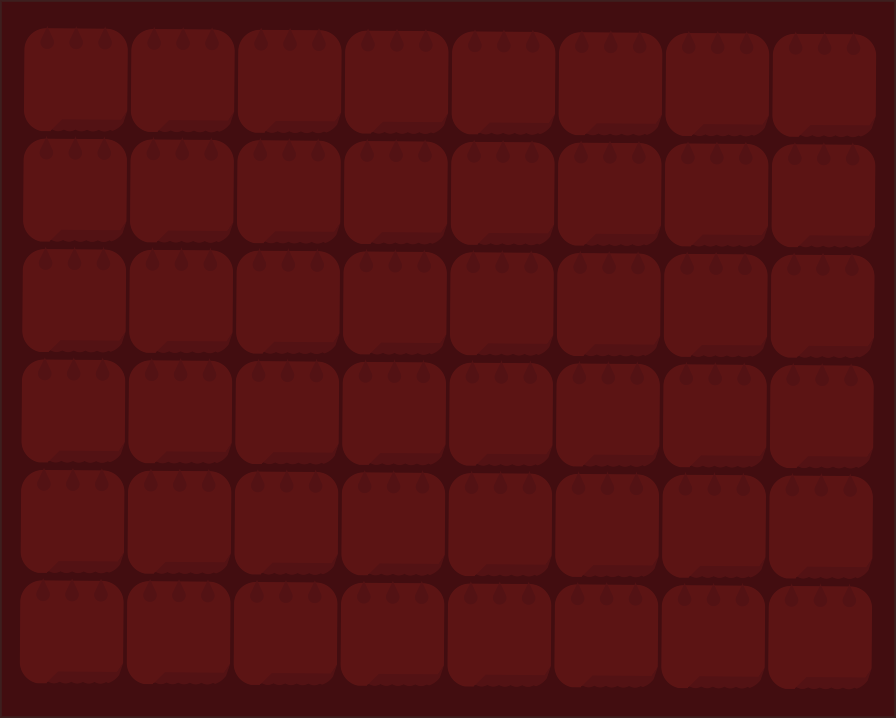
Give the GLSL for this pattern, as a WebGL 1 fragment shader.

```glsl
precision highp float;
// An 8 by 6 grid of dark red rounded tiles, turned very slightly clockwise.
// Each tile is a signed distance shape with three hanging drops along its top
// and a shaded, scalloped lip along its bottom; a thin line frames the canvas.

uniform vec2 u_resolution;

float roundedBox(vec2 p, vec2 halfSize, float radius) {
  vec2 q = abs(p) - halfSize + radius;
  return length(max(q, 0.0)) + min(max(q.x, q.y), 0.0) - radius;
}

// Circle of the given radius with a tangent cone rising to a tip.
float teardrop(vec2 p, float radius, float tipHeight) {
  float s = radius / tipHeight;
  float c = sqrt(1.0 - s * s);
  p.x = abs(p.x);
  float alongCone = c * p.y - s * p.x;
  return (alongCone > 0.0 ? c * p.x + s * p.y : length(p)) - radius;
}

float tileShape(vec2 p) {
  float d = roundedBox(p, vec2(0.5), 0.21);
  // Scallops bite into the bottom edge, right of the lower left corner.
  float scallop = 0.016 * (1.0 - abs(sin(p.x * 28.0))) * step(-0.24, p.x);
  d = max(d, scallop - 0.496 - p.y);
  // Slanted notch at the lower right.
  return max(d, dot(p - vec2(0.492, -0.32), vec2(0.95, -0.31)));
}

float lipShape(vec2 p) {
  float top = p.y + 0.38 - 1.5 * max(p.x - 0.44, 0.0);
  float slantedStart = 0.707 * (p.y + 0.25 - p.x);
  return max(top, slantedStart);
}

float coverage(float d, float pixel) {
  return 1.0 - smoothstep(-0.6 * pixel, 0.6 * pixel, d);
}

void main() {
  // Tile units: one tile is 1 wide, with the canvas centre at zero.
  float tileWidth = 0.1153;
  vec2 p = (gl_FragCoord.xy - 0.5 * u_resolution) / (u_resolution.x * tileWidth);
  float pixel = 1.0 / (u_resolution.x * tileWidth);
  p += 0.0075 * vec2(-p.y, p.x);

  // Nearest tile of the grid.
  vec2 pitch = vec2(1.035, 1.069);
  vec2 grid = p / pitch + vec2(4.0, 3.0);
  vec2 cell = clamp(floor(grid), vec2(0.0), vec2(7.0, 5.0));
  vec2 local = (grid - cell - 0.5) * pitch;

  vec3 ground = vec3(0.258, 0.051, 0.061);
  vec3 tileColor = vec3(0.362, 0.078, 0.080);
  vec3 shadeColor = vec3(0.327, 0.069, 0.077);

  // Tile with its lip.
  float tile = coverage(tileShape(local), pixel);
  float lip = coverage(lipShape(local), pixel);
  vec3 color = mix(ground, mix(tileColor, shadeColor, lip), tile);

  // Three drops, their tips just above the tile.
  float dropIndex = clamp(floor(local.x / 0.28 + 0.5), -1.0, 1.0);
  vec2 dropPoint = local - vec2(dropIndex * 0.28, 0.365);
  color = mix(color, shadeColor, coverage(teardrop(dropPoint, 0.066, 0.155), pixel));

  // Frame line around the canvas.
  vec2 edge = min(gl_FragCoord.xy, u_resolution - gl_FragCoord.xy) / u_resolution.x;
  float frame = coverage(min(edge.x, edge.y) - 0.00195, 1.0 / u_resolution.x);
  color = mix(color, vec3(0.24, 0.12, 0.12), frame);

  gl_FragColor = vec4(color, 1.0);
}
```
